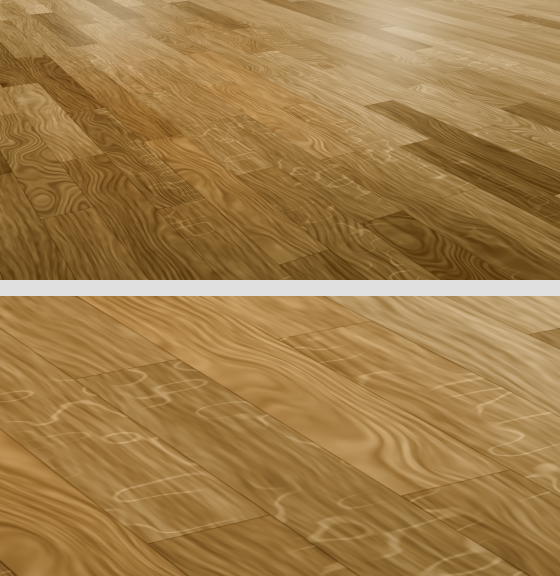
Top, the full canvas; bottom, a detail of the centre.
A Shadertoy shader for this texture:

```glsl
// Varnished oak strip parquet seen in perspective, with grain, ray flecks and soft window glare.

// Floor projection, in canvas heights
const float HORIZON = 1.521;         // height of the horizon line
const float VANISH_ALONG = -0.625;   // where the long seams converge
const float VANISH_ACROSS = 5.729;   // where the end joints converge

// Strip layout, in floor units
const float STRIP_WIDTH = 0.1715;
const float STRIP_START = 0.59;
const float PLANK_LENGTH = 1.85;
const float LENGTH_RATIO = 7.0;      // plank length in strip widths
const float BOND_SHIFT = 0.26;
const float BOND_JITTER = 0.22;

// Wood
const vec3 DARK_OAK = vec3(0.34, 0.215, 0.045);
const vec3 MID_OAK = vec3(0.585, 0.450, 0.235);
const vec3 PALE_OAK = vec3(0.800, 0.700, 0.540);
const vec3 AMBER = vec3(1.05, 0.95, 0.78);
const float PLANK_CONTRAST = 0.27;
const float DARK_SHARE = 0.15;       // share of planks in dark heartwood
const float RING_COUNT = 7.0;        // growth rings per strip width
const float RING_DEPTH = 0.19;
const float PORE_DEPTH = 0.24;
const float FLECK_DEPTH = 0.24;
const float SEAM_WIDTH = 0.014;
const float SEAM_DEPTH = 0.22;

// Light
const vec3 GLARE = vec3(0.87, 0.82, 0.73);
const int SAMPLES = 3;               // antialiasing samples per axis

float hash(vec2 p) {
    vec3 a = fract(vec3(p.xyx) * 0.1031);
    a += dot(a, a.yzx + 33.33);
    return fract((a.x + a.y) * a.z);
}

float noise(vec2 p) {
    vec2 i = floor(p), f = fract(p);
    f = f * f * (3.0 - 2.0 * f);
    return mix(mix(hash(i), hash(i + vec2(1, 0)), f.x),
               mix(hash(i + vec2(0, 1)), hash(i + vec2(1, 1)), f.x), f.y);
}

// Soft round spot of the given radii
float glow(vec2 p, vec2 centre, vec2 radii) {
    vec2 d = (p - centre) / radii;
    return exp(-dot(d, d));
}

// Fades detail finer than the sample footprint
float detailFade(float footprint) {
    return 1.0 - smoothstep(0.25, 0.9, footprint);
}

// Thin line that keeps its weight when narrower than a sample
float seam(float dist, float footprint) {
    float width = max(SEAM_WIDTH, footprint);
    return (1.0 - smoothstep(0.3 * width, width, dist)) * SEAM_WIDTH / width;
}

// Tone offset of the wood figure; q is in strip widths, across and along
float woodGrain(vec2 q, vec2 id, float footprint) {
    float swirl = hash(id + 17.0);
    float rays = smoothstep(0.45, 0.8, hash(id + 41.0));
    q += 50.0 * vec2(hash(id + 5.0), hash(id + 9.0));

    // Growth rings bent into long arches
    float bend = noise(q * vec2(1.1, 0.38)) + 0.3 * noise(q * vec2(2.6, 1.1));
    float rings = q.x + mix(0.3, 2.0, swirl * swirl) * bend;
    float wave = 0.5 + 0.5 * sin(6.2832 * RING_COUNT * rings + 2.5 * noise(q * vec2(5.0, 0.8)));
    float tone = RING_DEPTH * (0.4 - wave * wave) * mix(0.35, 1.0, swirl)
               * detailFade(RING_COUNT * footprint);

    // Pores and broad streaks following the bend
    vec2 flow = vec2(rings, q.y);
    tone += PORE_DEPTH * (noise(flow * vec2(22.0, 1.6)) - 0.5) * detailFade(11.0 * footprint);
    tone += 0.7 * PORE_DEPTH * (noise(flow * vec2(36.0, 5.0)) - 0.5) * detailFade(18.0 * footprint);
    tone += 0.20 * (noise(flow * vec2(3.5, 0.3)) - 0.5);

    // Pale squiggles across the grain
    float squiggle = abs(noise(q * vec2(2.6, 4.2)) - 0.5);
    float patches = smoothstep(0.45, 0.75, noise(q * vec2(1.6, 0.7) + 7.0));
    tone += FLECK_DEPTH * rays * patches * (1.0 - smoothstep(0.01, 0.07, squiggle));
    return tone;
}

vec3 floorColor(vec2 p, float sampleSize) {
    // Project onto the floor
    float depth = max(HORIZON - p.y, 0.01);
    float across = (p.x - VANISH_ALONG) / depth;
    float along = (VANISH_ACROSS - p.x) / depth;
    vec2 footprint = sampleSize / depth * vec2(length(vec2(1, across)) / STRIP_WIDTH,
                     length(vec2(1, along)) * LENGTH_RATIO / PLANK_LENGTH);

    // Find the plank
    float strip = (across - STRIP_START) / STRIP_WIDTH;
    float row = floor(strip);
    float shift = BOND_SHIFT + 0.5 * mod(row, 2.0) + BOND_JITTER * (hash(vec2(row, 3.0)) - 0.5);
    float plank = along / PLANK_LENGTH - shift;
    vec2 id = vec2(row, floor(plank)) + 60.0;

    // Tone: light across the room, plank, grain, seams
    float shade = hash(id);
    float tone = 0.26 + 0.40 * p.y + 0.03 * p.x + 0.17 * glow(p, vec2(1.35, 0.60), vec2(0.55, 0.28));
    tone += PLANK_CONTRAST * (shade - 0.5) - 0.15 * step(shade, DARK_SHARE);
    tone += woodGrain(vec2(strip, plank * LENGTH_RATIO), id, footprint.x);
    vec2 edge = 0.5 - abs(fract(vec2(strip, plank)) - 0.5);
    tone -= SEAM_DEPTH * max(seam(edge.x, footprint.x), seam(edge.y * LENGTH_RATIO, footprint.y));
    tone = clamp(tone, 0.0, 1.0);

    vec3 color = mix(DARK_OAK, MID_OAK, min(2.0 * tone, 1.0));
    color = mix(color, PALE_OAK, max(2.0 * tone - 1.0, 0.0));
    float warmth = glow(p, vec2(0.65, 0.6), vec2(0.6, 0.4)) * (0.4 + 0.6 * hash(id + 23.0));
    color *= mix(vec3(1), AMBER, warmth);

    // Window reflections on the varnish
    float glare = 0.48 * glow(p, vec2(0.40, 0.95), vec2(0.20, 0.17))
                + 0.50 * glow(p, vec2(1.39, 0.88), vec2(0.20, 0.20))
                + 0.16 * glow(p, vec2(1.50, 1.00), vec2(0.75, 0.25));
    return mix(color, GLARE, min(glare, 0.8));
}

void mainImage(out vec4 fragColor, in vec2 fragCoord) {
    vec3 sum = vec3(0);
    for (int i = 0; i < SAMPLES * SAMPLES; i++) {
        vec2 offset = (vec2(i % SAMPLES, i / SAMPLES) + 0.5) / float(SAMPLES) - 0.5;
        sum += floorColor((fragCoord + offset) / iResolution.y, 0.5 / iResolution.y);
    }
    fragColor = vec4(sum / float(SAMPLES * SAMPLES), 1.0);
}
```
